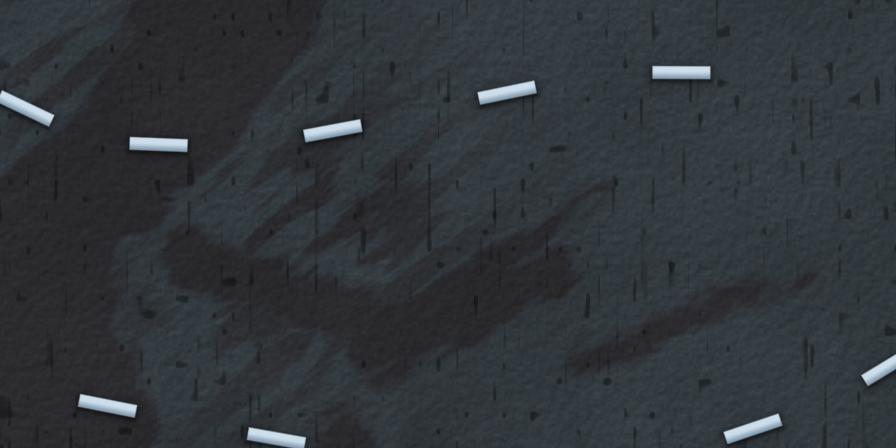
Reproduce this texture procedurally as a Shadertoy shader.

```glsl
// Weathered slate wall with rusty brown stains and two curving rows of pale dashes.
#define SLATE vec3(0.197, 0.228, 0.248)
#define STAIN vec3(0.160, 0.151, 0.163)
#define DASH_TOP vec3(0.80, 0.87, 0.92)
#define DASH_LOW vec3(0.54, 0.63, 0.71)
#define DASH_HALF vec2(0.065, 0.0145)
#define RELIEF 0.16
#define CRACKS 0.32
#define STAIN_EDGE 0.022

float hash(vec2 p) {
    vec3 q = fract(vec3(p.xyx) * 0.1031);
    q += dot(q, q.yzx + 33.33);
    return fract((q.x + q.y) * q.z);
}

float noise(vec2 p) {
    vec2 i = floor(p), f = fract(p);
    f = f * f * (3.0 - 2.0 * f);
    return mix(mix(hash(i), hash(i + vec2(1, 0)), f.x),
               mix(hash(i + vec2(0, 1)), hash(i + vec2(1, 1)), f.x), f.y);
}

float fbm(vec2 p) {
    float sum = 0.0, amp = 0.5;
    for (int i = 0; i < 4; i++) {
        sum += amp * noise(p);
        p = mat2(1.6, 1.2, -1.2, 1.6) * p + 7.3;
        amp *= 0.5;
    }
    return sum;
}

mat2 turn(float a) { return mat2(cos(a), -sin(a), sin(a), cos(a)); }

// Capsule whose radius runs from r0 to r1
float taper(vec2 p, vec2 a, vec2 b, float r0, float r1) {
    vec2 d = b - a;
    float h = clamp(dot(p - a, d) / dot(d, d), 0.0, 1.0);
    return length(p - a - h * d) - mix(r0, r1, h);
}

// Amount of brown stain, 0 to 1
float stainMask(vec2 p) {
    vec2 s = turn(0.66) * p;
    float streak = fbm(s * vec2(5.0, 22.0) + 3.0) - 0.47;
    vec2 q = p + 0.09 * (vec2(fbm(p * 7.0), fbm(p * 7.0 + 19.0)) - 0.47);

    // Broad band down the left side
    float d = taper(q, vec2(0.53, 1.03), vec2(0.32, 0.69), 0.22, 0.13);
    d = min(d, taper(q, vec2(0.31, 0.68), vec2(0.07, 0.40), 0.14, 0.18));
    d = min(d, taper(q, vec2(0.08, 0.40), vec2(0.12, -0.02), 0.20, 0.24));
    // Central smear and its rising tail
    d = min(d, taper(q, vec2(0.42, 0.43), vec2(0.86, 0.27), 0.055, 0.075));
    d = min(d, taper(q, vec2(0.86, 0.23), vec2(1.23, 0.37), 0.085, 0.055));
    d = min(d, taper(q, vec2(1.10, 0.41), vec2(1.36, 0.57), 0.020, 0.005));
    // Thin smear on the right and lower blob
    d = min(d, taper(q, vec2(1.28, 0.20), vec2(1.62, 0.34), 0.010, 0.028));
    d = min(d, taper(q, vec2(1.60, 0.34), vec2(1.82, 0.39), 0.026, 0.004));
    d = min(d, length(q - vec2(0.76, 0.02)) - 0.085);
    d = min(d, taper(q, vec2(0.89, 0.55), vec2(0.98, 0.59), 0.035, 0.010));
    // Bare slate patch inside the band
    d = max(d, -taper(q, vec2(0.29, 0.44), vec2(0.33, 0.31), 0.035, 0.03));

    float mask = 1.0 - smoothstep(-STAIN_EDGE, STAIN_EDGE, d + 0.13 * streak);
    // Diagonal scratches of stain in the bare areas
    float zone = exp(-7.0 * dot(p - vec2(0.74, 0.53), p - vec2(0.74, 0.53)))
               + exp(-14.0 * dot(p - vec2(0.13, 0.91), p - vec2(0.13, 0.91)))
               + 0.5 * exp(-5.0 * dot(p - vec2(0.55, 0.18), p - vec2(0.55, 0.18)));
    return max(mask, 0.75 * zone * smoothstep(0.02, 0.13, streak));
}

float bumps(vec2 p) {
    return noise(p * vec2(62, 75)) + 0.6 * noise(p * vec2(120, 140) + 5.0);
}

// Heights of the two dashed curves
float upperPath(float x) {
    float left = min(x - 0.354, 0.0);
    return 0.757 - 0.081 * cos(2.856 * (x - 0.42)) + 0.476 * left * left;
}

float lowerPath(float x) {
    float t = x - 0.24;
    return 0.094 + t * (-0.194 + (t - 0.377) * (0.149 + (t - 1.441) * 0.1));
}

void mainImage(out vec4 fragColor, in vec2 fragCoord) {
    vec2 p = fragCoord / iResolution.y;
    float px = 1.0 / iResolution.y;

    // Wall colour and stains
    vec3 col = mix(SLATE, STAIN, 0.88 * stainMask(p));
    col *= 0.90 + 0.22 * fbm(p * 5.0 + 11.0);

    // Grain lit from the upper left
    float relief = bumps(p) - bumps(p + vec2(-0.004, 0.006));
    col *= 1.0 + RELIEF * relief + 0.10 * (noise(p * 190.0) - 0.5);

    // Fine vertical cracks and small dark pits
    float crack = smoothstep(0.80, 0.97, noise(p * vec2(95, 5) + 2.0));
    crack *= smoothstep(0.35, 0.75, noise(p * vec2(40, 30)));
    float pit = smoothstep(0.86, 0.96, noise(p * vec2(48, 27) + 40.0));
    col *= (1.0 - CRACKS * crack) * (1.0 - 0.35 * pit);

    // Dashes: five along the upper curve, six along the lower
    for (int i = 0; i < 11; i++) {
        bool upper = i < 5;
        float j = float(upper ? i - 1 : i - 5);
        float x = upper ? max(0.354 + 0.389 * j, 0.057)
                        : 0.24 + 0.377 * j - 0.0014 * j * j * (j - 1.0);
        float y = upper ? upperPath(x) : lowerPath(x);
        float ahead = upper ? upperPath(x + 0.01) : lowerPath(x + 0.01);
        vec2 l = turn(atan(ahead - y, 0.01)) * (p - vec2(x, y));
        vec2 e = abs(l) - DASH_HALF + 0.002;
        float d = length(max(e, 0.0)) + min(max(e.x, e.y), 0.0) - 0.002;
        vec2 se = abs(l + vec2(0.0, 0.005)) - DASH_HALF;
        float shade = length(max(se, 0.0));
        col *= 1.0 - 0.45 * exp(-shade * 150.0);
        vec3 paint = mix(DASH_LOW, DASH_TOP, smoothstep(-0.013, 0.004, l.y));
        paint *= 1.0 - 0.12 * smoothstep(-0.004, 0.0, d);
        col = mix(col, paint, 1.0 - smoothstep(-px, px, d));
    }
    fragColor = vec4(col, 1.0);
}
```
